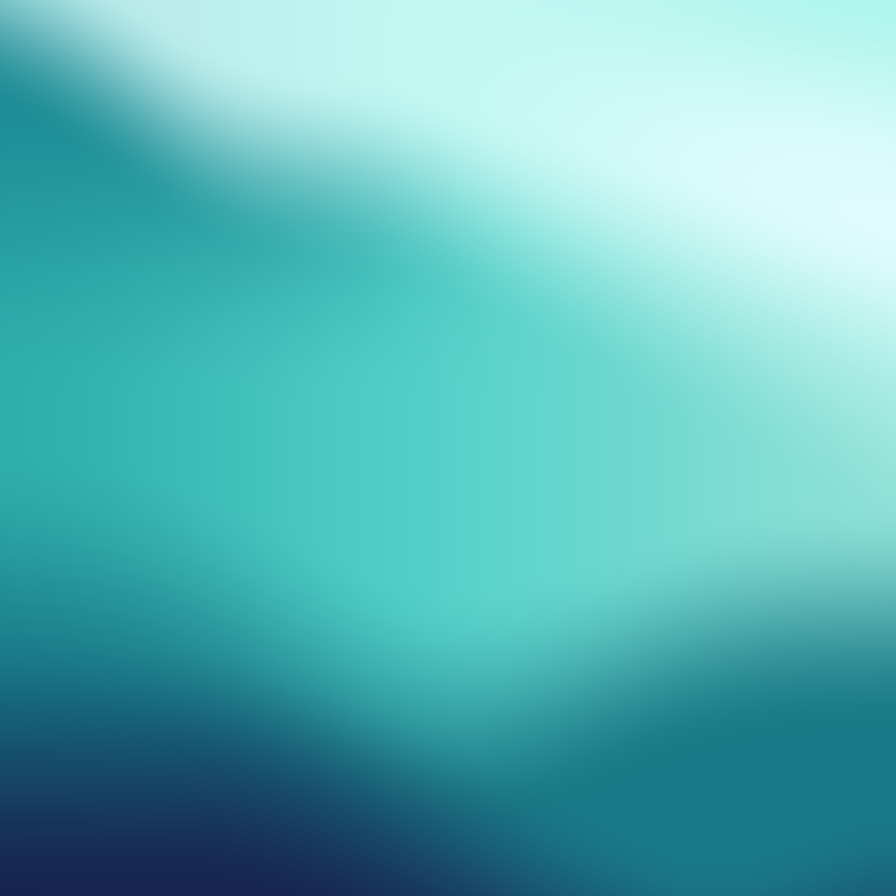
A Shadertoy shader for this background:

```glsl
// Bell-shaped falloff around a centre
float bell(float x, float centre, float radius) {
    float d = (x - centre) / radius;
    return exp(-d * d);
}

// Soft step centred on an edge
float softEdge(float x, float edge, float halfWidth) {
    return smoothstep(edge - halfWidth, edge + halfWidth, x);
}

// Turquoise body: brightens to the right, shaded at the upper left
vec3 bodyColor(vec2 p) {
    vec3 color = mix(vec3(0.18, 0.68, 0.67), vec3(0.33, 0.82, 0.79), smoothstep(-0.05, 0.57, p.x));
    color = mix(color, vec3(0.56, 0.88, 0.84), smoothstep(0.4, 1.05, p.x));
    float shade = smoothstep(0.55, 0.95, p.y) * (1.0 - smoothstep(0.25, 0.65, p.x));
    return mix(color, vec3(0.11, 0.54, 0.58), shade);
}

// Pale sky: mint in the corner, with a white glow along a slanted band
vec3 skyColor(vec2 p) {
    vec3 color = mix(vec3(0.73, 0.92, 0.92), vec3(0.76, 0.97, 0.95), smoothstep(0.1, 0.5, p.x));
    float corner = smoothstep(0.45, 1.0, p.x) * smoothstep(0.82, 1.02, p.y);
    color = mix(color, vec3(0.67, 0.96, 0.92), corner);
    float glow = bell(p.y + 0.27 * p.x, 1.02, 0.14) * smoothstep(0.4, 1.0, p.x);
    return mix(color, vec3(0.88, 0.99, 0.99), glow);
}

void mainImage(out vec4 fragColor, in vec2 fragCoord) {
    vec2 p = fragCoord / iResolution.xy;
    vec3 color = bodyColor(p);

    // Deep teal rises from below, dipping at the centre
    float tealEdge = 0.34 - 0.02 * p.x - 0.12 * bell(p.x, 0.5, 0.25);
    float tealWidth = mix(0.17, 0.13, smoothstep(0.0, 0.7, p.x));
    vec3 teal = mix(vec3(0.08, 0.43, 0.50), vec3(0.10, 0.48, 0.53), smoothstep(0.0, 0.6, p.x));
    color = mix(teal, color, softEdge(p.y, tealEdge, tealWidth));

    // Navy pool at the lower left, with a faint return at the right
    float navyEdge = 0.14 - 0.25 * smoothstep(0.2, 0.9, p.x) + 0.07 * smoothstep(0.75, 1.0, p.x);
    color = mix(vec3(0.09, 0.14, 0.31), color, softEdge(p.y, navyEdge, 0.15));

    // Sky above a slanted, blurred horizon
    float skyEdge = 0.99 - 0.42 * p.x - 0.05 * bell(p.x, 0.25, 0.15);
    float skyWidth = 0.11 + 0.07 * p.x * p.x * p.x;
    color = mix(color, skyColor(p), softEdge(p.y, skyEdge, skyWidth));

    fragColor = vec4(color, 1.0);
}
```
